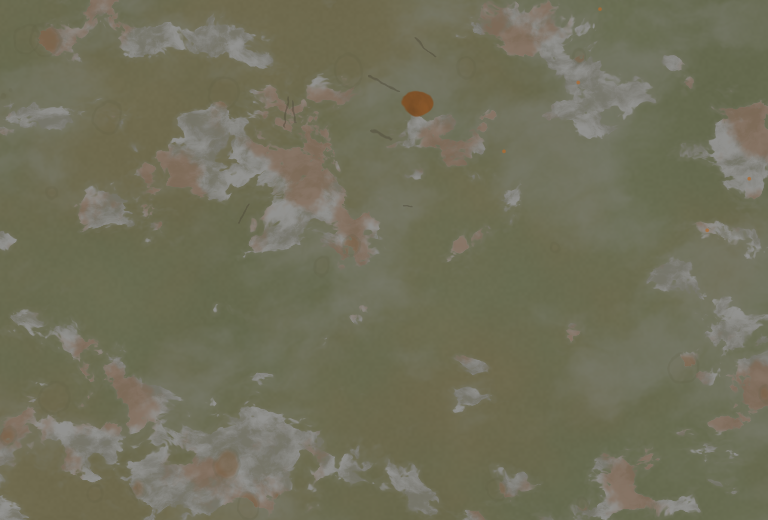
Give the GLSL for this texture, as a Shadertoy shader.

```glsl
// Weathered olive paint: a mottled green-brown coat with pale, flaking patches.
// Thresholded fractal noise, raised near a few worn areas, cuts the flakes;
// rust stains, faint rings, scratches and soft haze are layered on top.

float hash(vec2 p) {
    vec3 q = fract(p.xyx * 0.1031);
    q += dot(q, q.yzx + 33.33);
    return fract((q.x + q.y) * q.z);
}

vec2 hash2(float n) {
    return vec2(hash(vec2(n, 17.3)), hash(vec2(n, 71.9)));
}

float noise(vec2 p) {
    vec2 i = floor(p), f = fract(p);
    f = f * f * (3.0 - 2.0 * f);
    return mix(mix(hash(i), hash(i + vec2(1, 0)), f.x),
               mix(hash(i + vec2(0, 1)), hash(i + vec2(1, 1)), f.x), f.y);
}

float fbm(vec2 p) {
    float sum = 0.0, amp = 0.47;
    for (int i = 0; i < 5; i++) {
        sum += amp * noise(p);
        p = mat2(0.96, 0.28, -0.28, 0.96) * p * 2.1 + 19.7;
        amp *= 0.55;
    }
    return sum;
}

// Soft elliptical region of wear
float worn(vec2 p, vec2 centre, vec2 radius) {
    vec2 q = (p - centre) / radius;
    return exp(-dot(q, q));
}

float segment(vec2 p, vec2 a, vec2 b) {
    vec2 d = b - a;
    return length(p - a - d * clamp(dot(p - a, d) / dot(d, d), 0.0, 1.0));
}

void mainImage(out vec4 fragColor, in vec2 fragCoord) {
    vec2 p = fragCoord / iResolution.y;
    float aspect = iResolution.x / iResolution.y;
    float pixel = 1.0 / iResolution.y;
    vec2 warp = vec2(fbm(p * 7.0 + 3.1), fbm(p * 7.0 + 41.7)) - 0.5;
    vec2 w = p + 0.07 * warp;

    // Olive coat with broad tonal drift and a fine grain
    float drift = fbm(p * 2.3 + 8.0);
    float warmth = smoothstep(0.3, 0.7, drift + 0.3 * (0.5 - p.x / aspect));
    vec3 color = mix(vec3(0.405, 0.420, 0.315), vec3(0.435, 0.415, 0.305), warmth);
    color += 0.035 * (fbm(w * 5.0 + 60.0) - 0.5);
    color += 0.012 * (noise(p * 170.0) - 0.5);

    // Thin grey haze, streaked along a slight slope
    vec2 along = mat2(0.97, -0.24, 0.24, 0.97) * w;
    float haze = smoothstep(0.47, 0.75, fbm(along * vec2(4.0, 6.5) + 25.0) + 0.07 * p.x / aspect);
    haze *= 0.5 + 0.8 * fbm(w * 24.0);
    color = mix(color, vec3(0.475, 0.480, 0.430), 0.65 * haze);

    // Worn areas: lower left pair, upper band, right edge, top edge
    float wear = worn(w, vec2(0.17, 0.22), vec2(0.19, 0.16));
    wear = max(wear, worn(w, vec2(0.49, 0.11), vec2(0.19, 0.14)));
    wear = max(wear, worn(w, vec2(0.33, 0.64), vec2(0.21, 0.09)));
    wear = max(wear, worn(w, vec2(0.59, 0.69), vec2(0.22, 0.12)));
    wear = max(wear, worn(w, vec2(aspect, 0.28), vec2(0.23, 0.15)));
    wear = max(wear, worn(w, vec2(aspect, 0.64), vec2(0.11, 0.13)));
    wear = max(wear, worn(w, vec2(0.18, 0.99), vec2(0.16, 0.10)));
    wear = max(wear, 0.7 * worn(w, vec2(0.98, 0.96), vec2(0.18, 0.08)));
    wear = max(wear, 0.6 * worn(w, vec2(0.93, 0.66), vec2(0.10, 0.14)));
    wear = max(wear, 0.7 * worn(w, vec2(1.22, 0.06), vec2(0.20, 0.10)));

    // Flakes: sharp ragged edges with a softer, thinner fringe
    float field = fbm(w * vec2(10.0, 13.0) + 5.0) + 0.29 * wear;
    field += 0.10 * (noise(p * 3.2 + 12.0) - 0.5);
    float flake = smoothstep(0.685, 0.725, field);
    float fringe = smoothstep(0.60, 0.72, field);
    float grain = fbm(w * vec2(32.0, 44.0) + 90.0);
    float mottle = fbm(w * 15.0 + 33.0);
    vec3 chalk = mix(vec3(0.465, 0.460, 0.425), vec3(0.570, 0.570, 0.560),
                     smoothstep(0.28, 0.68, 0.6 * grain + 0.4 * mottle));
    color = mix(color, vec3(0.465, 0.465, 0.405), 0.40 * fringe);
    color = mix(color, chalk, flake * (0.72 + 0.28 * smoothstep(0.3, 0.5, grain)));

    // Diffuse rust showing through the most worn flakes
    float rust = smoothstep(0.54, 0.72, fbm(p * 9.0 + 77.0) + 0.12 * wear);
    color = mix(color, vec3(0.500, 0.395, 0.310), 0.65 * rust * flake);

    // Round stains and faint rings, scattered over the whole coat
    for (int i = 0; i < 26; i++) {
        float id = float(i);
        vec2 offset = p - hash2(id + 2.0) * vec2(aspect, 1.0);
        float radius = mix(0.010, 0.026, hash(vec2(id, 5.0)));
        float dist = length(offset * vec2(1.0, 0.85)) + 0.05 * warp.x;
        float ring = 1.0 - smoothstep(0.001, 0.004, abs(dist - radius));
        float disc = 1.0 - smoothstep(0.6 * radius, 1.1 * radius, dist);
        color = mix(color, vec3(0.36, 0.35, 0.25), 0.18 * ring);
        color = mix(color, vec3(0.48, 0.38, 0.27), disc * (0.06 + 0.55 * flake));
    }

    // One vivid rust spot and a few tiny orange specks
    float spot = length((p - vec2(0.81, 0.798)) * vec2(0.85, 1.1)) + 0.04 * warp.y;
    vec3 orange = mix(vec3(0.42, 0.26, 0.12), vec3(0.56, 0.34, 0.15), grain);
    color = mix(color, orange, 0.9 * (1.0 - smoothstep(0.015, 0.020, spot)));
    for (int i = 0; i < 5; i++) {
        float speck = length(p - hash2(float(i) + 140.0) * vec2(aspect, 1.0));
        color = mix(color, vec3(0.68, 0.42, 0.20), 0.8 * (1.0 - smoothstep(0.002, 0.003 + pixel, speck)));
    }

    // Short dark scratches
    for (int i = 0; i < 7; i++) {
        vec2 start = mix(vec2(0.45, 0.58), vec2(0.85, 0.90), hash2(float(i) + 210.0));
        float angle = 6.28 * hash(vec2(float(i), 31.0));
        vec2 end = start + mix(0.015, 0.08, hash(vec2(float(i), 47.0))) * vec2(cos(angle), sin(angle));
        float line = 1.0 - smoothstep(0.0006, 0.0012 + pixel, segment(w, start, end));
        color = mix(color, vec3(0.30, 0.28, 0.22), 0.45 * line);
    }

    fragColor = vec4(color, 1.0);
}
```
